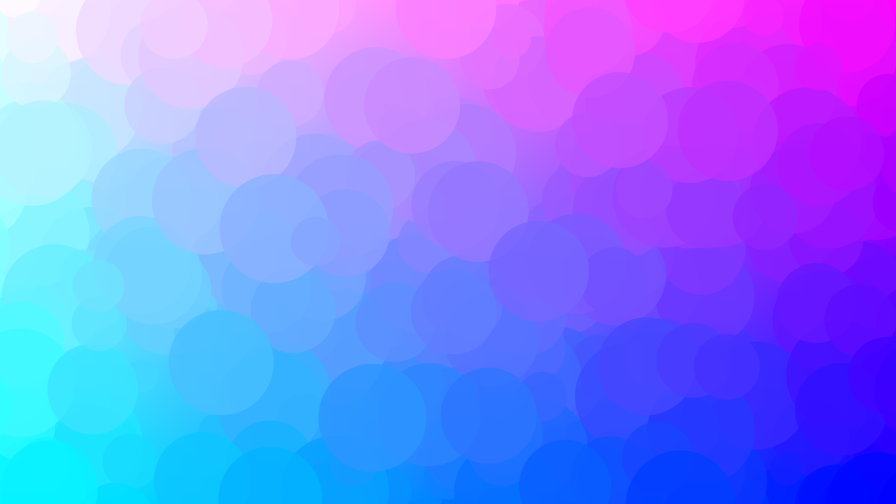
Give the GLSL for this background, as a WebGL 1 fragment shader.

```glsl
precision highp float;
// Overlapping translucent discs scattered over a four-corner gradient
// (white, magenta, cyan, blue). Each disc takes the gradient colour at its
// own centre and is painted over the discs before it.

uniform vec2 u_resolution;

#define DISC_COUNT 300
#define MIN_RADIUS 0.022
#define MAX_RADIUS 0.109
#define OPACITY 0.8
#define OVERSCAN 0.04
#define SEED 3.7

float hash(float n) {
  return fract(sin(n * 12.9898 + SEED) * 43758.545);
}

// Red rises with height, green falls to the right, blue stays full.
vec3 cornerGradient(vec2 uv) {
  uv = clamp(uv, 0.0, 1.0);
  return vec3(uv.y, 1.0 - uv.x, 1.0);
}

void main() {
  vec2 uv = gl_FragCoord.xy / u_resolution;
  vec2 aspect = vec2(u_resolution.x / u_resolution.y, 1.0);
  float edge = 0.75 / u_resolution.y;
  vec3 color = cornerGradient(uv);

  // Paint the discs from back to front.
  for (int i = 0; i < DISC_COUNT; i++) {
    float id = float(i) * 3.0 + 1.0;
    vec2 scatter = vec2(hash(id), hash(id + 1.0));
    vec2 center = mix(vec2(-OVERSCAN), vec2(1.0 + OVERSCAN), scatter);

    // The square root favours large discs over small ones.
    float radius = mix(MIN_RADIUS, MAX_RADIUS, sqrt(hash(id + 2.0)));
    float dist = length((uv - center) * aspect) - radius;
    float coverage = 1.0 - smoothstep(-edge, edge, dist);
    color = mix(color, cornerGradient(center), coverage * OPACITY);
  }

  gl_FragColor = vec4(color, 1.0);
}
```
